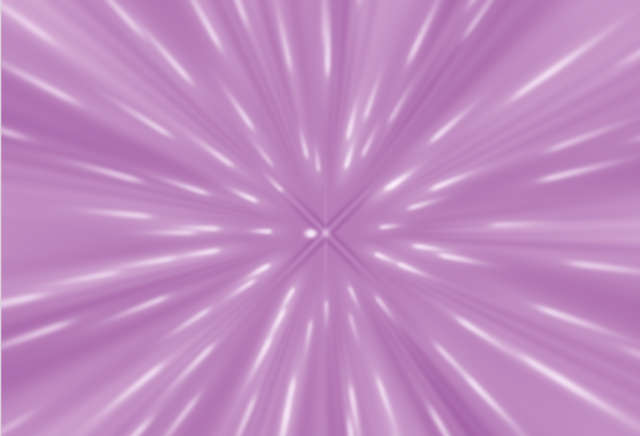
Reproduce this background procedurally as a WebGL 1 fragment shader.

```glsl
precision highp float;
uniform vec2 u_resolution;

#define CENTER vec2(0.509, 0.4655)
#define SHADE vec3(0.645, 0.375, 0.655)
#define TINT vec3(0.87, 0.72, 0.86)
#define GLINT vec3(1.0, 0.96, 1.0)
#define RINGS 5
#define FIRST_RADIUS 0.15
#define RING_RATIO 1.5
#define HEAD 0.065
#define TAIL 0.19
#define TAU 6.283185

float hash(vec2 p) {
  return fract(sin(dot(p, vec2(127.1, 311.7))) * 4375.85);
}

float bell(float x, float width) {
  x /= width;
  return exp(-x * x);
}

// Fine radial grain; whole frequencies keep the angle seamless.
float rays(float a, float r) {
  float broad = sin(11.0 * a + 2.0 * sin(4.0 * a) + 1.3);
  float medium = sin(29.0 * a + 3.0 * sin(7.0 * a) + 2.0 * r);
  float fine = sin(67.0 * a + 4.0 * sin(13.0 * a) - 3.0 * r);
  return 0.4 * broad + 0.35 * medium + 0.25 * fine;
}

// Jittered polar cells: each holds a bright head with an outward tail.
float streaks(float a, float r) {
  float light = 0.0;
  float radius = FIRST_RADIUS;
  for (int i = 0; i < RINGS; i++) {
    float ring = float(i);
    float count = 11.0 + 5.0 * ring;
    float sector = (a - 0.663) / TAU * count + 0.5;
    float width = 0.0048 + 0.005 * r;
    for (int k = -1; k <= 1; k++) {
      float id = floor(sector) + float(k);
      vec2 cell = vec2(mod(id + 0.5, count), ring);
      float shift = hash(cell) - 0.5;
      float spread = hash(cell + 17.3) - 0.5;
      float power = mix(0.35, 1.0, hash(cell + 41.9));
      float turn = (sector - id - 0.5 - 0.65 * shift) * TAU / count;
      float along = log(r / radius) - 0.4 * spread;
      float across = r * turn;
      float body = bell(along, along < 0.0 ? HEAD : TAIL);
      float glow = bell(along, 0.36) * bell(across, width * 3.0);
      light += power * (0.85 * body * bell(across, width) + 0.16 * glow)
             * (1.0 - 0.09 * ring);
    }
    radius *= RING_RATIO;
  }
  return light;
}

void main() {
  vec2 uv = gl_FragCoord.xy / u_resolution;
  vec2 p = (uv - CENTER) * vec2(u_resolution.x / u_resolution.y, 1.0);
  float r = max(length(p), 0.001);
  float a = atan(p.y, p.x);
  vec2 q = abs(p);

  // Broad wedges mirrored in each quadrant, paler toward the corners.
  float wedge = cos(9.8 * atan(q.y, q.x));
  float outward = smoothstep(0.05, 0.6, r);
  float tone = 0.34 + 0.13 * wedge * outward;
  tone += 0.2 * rays(a, r) * smoothstep(0.03, 0.5, r);
  tone += 0.16 * max(wedge, 0.0) * smoothstep(0.45, 0.9, r);
  tone -= 0.13 * bell(p.y, 0.025) * bell(q.x - 0.2, 0.09);

  // Short diagonal cross with dark borders and a faint vertical line.
  float diagonal = abs(q.x - q.y) * 0.7071;
  float nearby = 1.0 - smoothstep(0.02, 0.22, r);
  tone += nearby * (0.08 * bell(diagonal, 0.004)
        - 0.22 * bell(diagonal - 0.01, 0.006)
        + 0.1 * bell(p.x, 0.004));
  vec3 color = mix(SHADE, TINT, clamp(tone, 0.0, 1.1));

  // White streaks, the core spark and its brighter neighbor.
  float light = streaks(a, r) + 0.3 * bell(r, 0.009);
  vec2 spark = (p - vec2(-0.034, -0.001)) / vec2(0.011, 0.008);
  light += 1.2 * exp(-dot(spark, spark));
  color = mix(color, GLINT, 1.0 - exp(-1.8 * light));

  // Thin pale left border.
  color = mix(color, vec3(0.87, 0.82, 0.87), 1.0 - smoothstep(0.001, 0.003, uv.x));
  gl_FragColor = vec4(color, 1.0);
}
```
